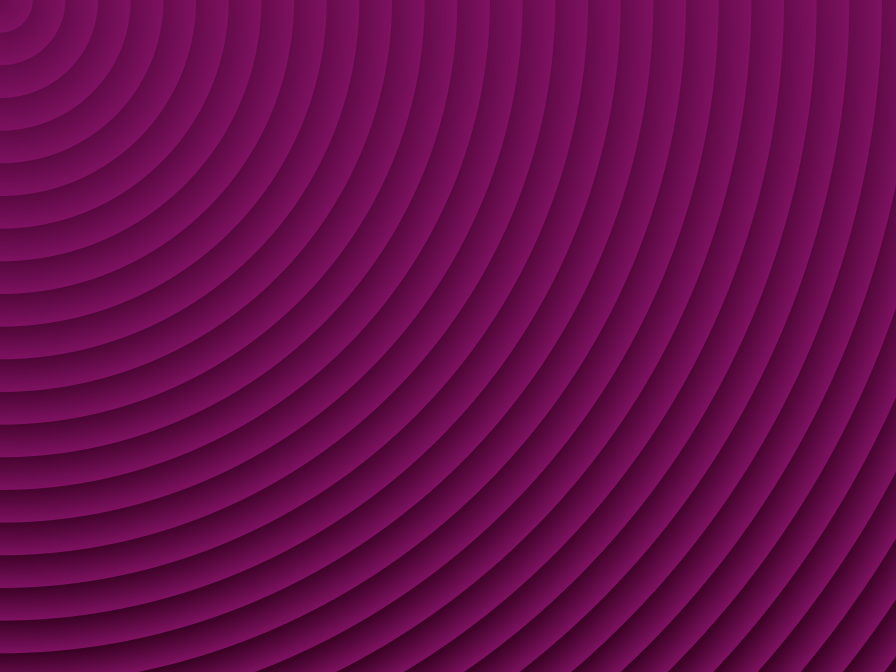
Reproduce this background procedurally as a Shadertoy shader.

```glsl
// Concentric plum rings around the top left corner, their shadows deepening downwards.

#define RING_WIDTH 0.04861            // in canvas heights
#define CENTER vec2(0.0, 1.0)         // in canvas heights
#define PLUM vec3(0.498, 0.067, 0.384)
#define SHADOW vec3(0.214, 0.002, 0.128)
#define SHADOW_TOP 0.333              // shadow strength at the top edge
#define SHADOW_BOTTOM 1.0             // shadow strength at the bottom edge

// Integral of fract(x), used to filter the ramp exactly.
float rampIntegral(float x) {
    float f = fract(x);
    return 0.5 * (floor(x) + f * f);
}

// Sawtooth averaged over one pixel, so that its steps are smooth.
float smoothRamp(float x, float pixel) {
    float start = max(x - 0.5 * pixel, 0.0);
    float end = x + 0.5 * pixel;
    return (rampIntegral(end) - rampIntegral(start)) / (end - start);
}

void mainImage(out vec4 fragColor, in vec2 fragCoord) {
    vec2 uv = fragCoord / iResolution.y;

    // Each ring runs from shadow at its inner edge to plum at its outer edge.
    float rings = length(uv - CENTER) / RING_WIDTH;
    float pixel = 1.0 / (iResolution.y * RING_WIDTH);
    float light = smoothRamp(rings, pixel);

    // The shadow gains strength towards the bottom.
    float strength = mix(SHADOW_BOTTOM, SHADOW_TOP, uv.y);
    vec3 color = mix(PLUM, SHADOW, strength * (1.0 - light));

    fragColor = vec4(color, 1.0);
}
```
